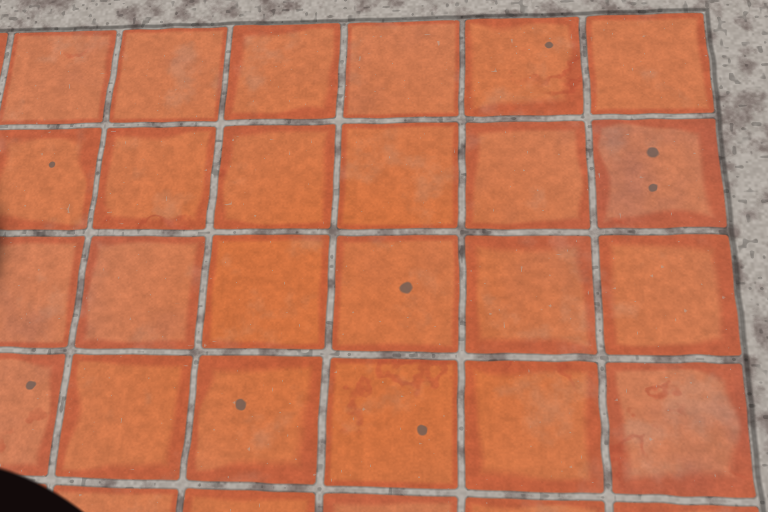
Give the GLSL for this texture, as a WebGL 1 fragment shader.

```glsl
precision highp float;
uniform vec2 u_resolution;

#define TILE_PALE vec3(0.80, 0.49, 0.35)
#define TILE_DULL vec3(0.69, 0.44, 0.36)
#define TILE_ORANGE vec3(0.82, 0.44, 0.24)
#define STAIN_RED vec3(0.70, 0.31, 0.22)
#define CEMENT vec3(0.69, 0.66, 0.63)
#define CEMENT_DARK vec3(0.50, 0.45, 0.43)
#define SHADOW vec3(0.07, 0.04, 0.04)
#define GROUT_HALF 0.029
#define CORNER 0.025
#define LAST_COLUMN 2.0
#define SPOT_CHANCE 0.22
#define WEAR 0.55

float hash(vec2 p) {
  return fract(sin(dot(p, vec2(127.1, 311.7))) * 43758.545);
}

float noise(vec2 p) {
  vec2 i = floor(p), f = fract(p);
  f = f * f * (3.0 - 2.0 * f);
  return mix(mix(hash(i), hash(i + vec2(1.0, 0.0)), f.x),
             mix(hash(i + vec2(0.0, 1.0)), hash(i + 1.0), f.x), f.y);
}

float fbm(vec2 p) {
  float sum = 0.0, amp = 0.5;
  for (int i = 0; i < 5; i++) {
    sum += amp * noise(p);
    p = p * 2.03 + 17.3;
    amp *= 0.5;
  }
  return sum;
}

// Canvas to floor: one unit per tile, y pointing towards the viewer
vec2 floorCoord(vec2 p) {
  vec2 c = vec2(p.x - 0.902, 0.967 - p.y);
  float depth = 1.0 + 0.071 * c.x + 0.23 * c.y;
  return vec2(4.30 * c.x, 5.22 * c.y + 0.154 * c.x) / depth;
}

float tileDistance(vec2 local, vec2 id) {
  vec2 shift = (vec2(hash(id + 3.1), hash(id + 8.7)) - 0.5) * 0.012;
  vec2 q = abs(local - 0.5 + shift) - (0.5 - GROUT_HALF - CORNER);
  return length(max(q, 0.0)) + min(max(q.x, q.y), 0.0) - CORNER;
}

vec3 cementColor(vec2 uv) {
  vec3 col = mix(CEMENT_DARK, CEMENT, smoothstep(0.18, 0.55, fbm(uv * 7.0)));
  col += 0.10 * (noise(uv * 42.0) - 0.5);
  return col * (1.0 - 0.2 * smoothstep(0.72, 0.9, noise(uv * 24.0 + 5.0)));
}

vec3 clayColor(vec2 uv, vec2 local, vec2 id, float dist) {
  vec2 seed = uv + id * 9.7;
  float wash = fbm(seed * 2.3);
  float tone = hash(id + 21.0);
  float middle = exp(-0.30 * dot(uv - vec2(-0.8, 2.7), uv - vec2(-0.8, 2.7)));

  // Base clay: orange near the centre of the floor, duller outside
  vec3 col = mix(TILE_DULL, TILE_PALE, smoothstep(0.1, 0.75, wash + 0.35 * tone + 0.2 * middle));
  col = mix(col, TILE_ORANGE, clamp(0.9 * middle + 0.6 * tone - 0.25, 0.0, 0.85));

  // Damp red rim with an uneven inner limit
  float reach = 0.02 + 0.20 * noise(seed * 3.1 + 4.0) * hash(id + 5.0);
  float rim = 1.0 - smoothstep(reach * 0.6, reach + 0.03, -dist);
  col = mix(col, STAIN_RED, WEAR * rim);

  // Tide marks and pale bloom
  float tide = abs(fbm(seed * 1.8 + 31.0) - 0.36);
  float tideArea = step(0.4, hash(id + 12.0)) * smoothstep(0.45, 0.65, noise(seed * 2.0));
  col = mix(col, STAIN_RED, 0.45 * tideArea * (1.0 - smoothstep(0.005, 0.035, tide)));
  col = mix(col, CEMENT, 0.18 * smoothstep(0.55, 0.8, fbm(seed * 3.4 + 50.0)));

  // Grain and light specks
  col *= 0.91 + 0.18 * fbm(seed * 16.0);
  col *= 0.97 + 0.06 * noise(uv * 65.0);
  col = mix(col, CEMENT, 0.5 * smoothstep(0.93, 0.99, noise(seed * 29.0)));

  // Small round burn spots on a few tiles
  for (int i = 0; i < 2; i++) {
    vec2 key = id + float(i) * 6.3 + 40.0;
    vec2 center = 0.25 + 0.5 * vec2(hash(key), hash(key + 1.7));
    float radius = 0.03 + 0.025 * hash(key + 2.9);
    float d = length(local - center) + 0.012 * (noise(uv * 30.0) - 0.5);
    float spot = 1.0 - smoothstep(radius * 0.75, radius * 1.2, d);
    col = mix(col, CEMENT_DARK * 0.8, 0.75 * spot * step(hash(key + 7.0), SPOT_CHANCE));
  }
  return col;
}

void main() {
  vec2 p = gl_FragCoord.xy / u_resolution * vec2(1.5, 1.0);
  float soft = 4.5 / u_resolution.y;
  vec2 uv = floorCoord(p);
  vec2 wobble = vec2(noise(uv * 6.0), noise(uv * 6.0 + 19.0)) - 0.5;
  vec2 warped = uv + 0.014 * wobble;
  vec2 id = floor(warped), local = fract(warped);

  // Cement bed and surround, with a dark seam along the outer edge
  float outside = max(warped.x - LAST_COLUMN, -warped.y);
  vec3 col = cementColor(uv);
  col *= 1.0 - 0.35 * (1.0 - smoothstep(0.006, 0.03, abs(outside)));
  float dist = tileDistance(local, id);
  float laid = 1.0 - smoothstep(-soft, soft, outside);
  col *= 1.0 - 0.22 * laid * (1.0 - smoothstep(0.0, 0.018, dist));

  // Tiles
  float tile = laid * (1.0 - smoothstep(-soft, soft, dist));
  col = mix(col, clayColor(uv, local, id, dist), tile);

  // Shade at the left edge and the dark lower corner
  col *= 1.0 - 0.6 * exp(-dot((p - vec2(-0.02, 0.53)) * vec2(35.0, 13.0), (p - vec2(-0.02, 0.53)) * vec2(35.0, 13.0)));
  float corner = p.y - 0.085 + 0.28 * p.x + 1.5 * p.x * p.x;
  col = mix(SHADOW, col, smoothstep(-0.006, 0.006, corner));
  gl_FragColor = vec4(clamp(col, 0.0, 1.0), 1.0);
}
```
